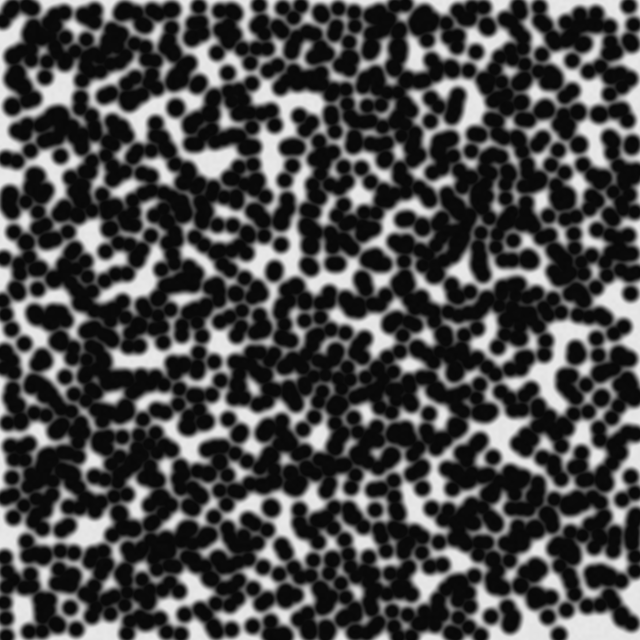
Reproduce this texture procedurally as a WebGL 1 fragment shader.

```glsl
precision highp float;

uniform vec2 u_resolution;

const float CELLS = 32.0;          // grid cells across the canvas
const int TRIES = 5;               // possible discs per cell
const float PRESENCE = 0.39;       // chance that a possible disc exists
const float DISC_RADIUS = 0.0128;
const float MERGE = 0.003;         // rounding where discs meet
const float EDGE_SOFTNESS = 0.0065;
const float BORDER = 0.004;        // disc centres keep this far inside
const float MOTTLE_SCALE = 170.0;
const float MOTTLE_AMOUNT = 0.025;
const vec3 DISC_COLOR = vec3(0.037);
const vec3 GAP_COLOR = vec3(0.9);

vec3 hash3(vec3 p) {
  p = fract(p * vec3(0.1031, 0.1030, 0.0973));
  p += dot(p, p.yxz + 33.33);
  return fract((p.xxy + p.yxx) * p.zyx);
}

float valueNoise(vec2 p) {
  vec2 cell = floor(p);
  vec2 f = fract(p);
  f = f * f * (3.0 - 2.0 * f);
  float a = hash3(vec3(cell, 91.0)).x;
  float b = hash3(vec3(cell + vec2(1.0, 0.0), 91.0)).x;
  float c = hash3(vec3(cell + vec2(0.0, 1.0), 91.0)).x;
  float d = hash3(vec3(cell + vec2(1.0, 1.0), 91.0)).x;
  return mix(mix(a, b, f.x), mix(c, d, f.x), f.y);
}

// Smooth union of randomly scattered discs, negative inside
float discField(vec2 p, vec2 extent) {
  vec2 home = floor(p * CELLS);
  float sum = 0.0;
  for (int y = -1; y <= 1; y++) {
    for (int x = -1; x <= 1; x++) {
      vec2 cell = home + vec2(float(x), float(y));
      for (int i = 0; i < TRIES; i++) {
        vec3 rnd = hash3(vec3(cell + 17.0, float(i) * 7.0 + 3.0));
        vec2 center = (cell + rnd.xy) / CELLS;
        vec2 inside = step(vec2(BORDER), center) * step(center, extent - BORDER);
        float present = step(rnd.z, PRESENCE) * inside.x * inside.y;
        sum += present * exp((DISC_RADIUS - length(p - center)) / MERGE);
      }
    }
  }
  return -MERGE * log(max(sum, 1e-6));
}

void main() {
  float unit = min(u_resolution.x, u_resolution.y);
  vec2 p = gl_FragCoord.xy / unit;
  float gap = smoothstep(-EDGE_SOFTNESS, EDGE_SOFTNESS,
                         discField(p, u_resolution / unit));
  vec3 color = mix(DISC_COLOR, GAP_COLOR, gap);

  // Faint mottling, stronger in the light gaps
  float mottle = valueNoise(p * MOTTLE_SCALE) - 0.5;
  color += mottle * MOTTLE_AMOUNT * mix(0.5, 1.0, gap);
  gl_FragColor = vec4(color, 1.0);
}
```
